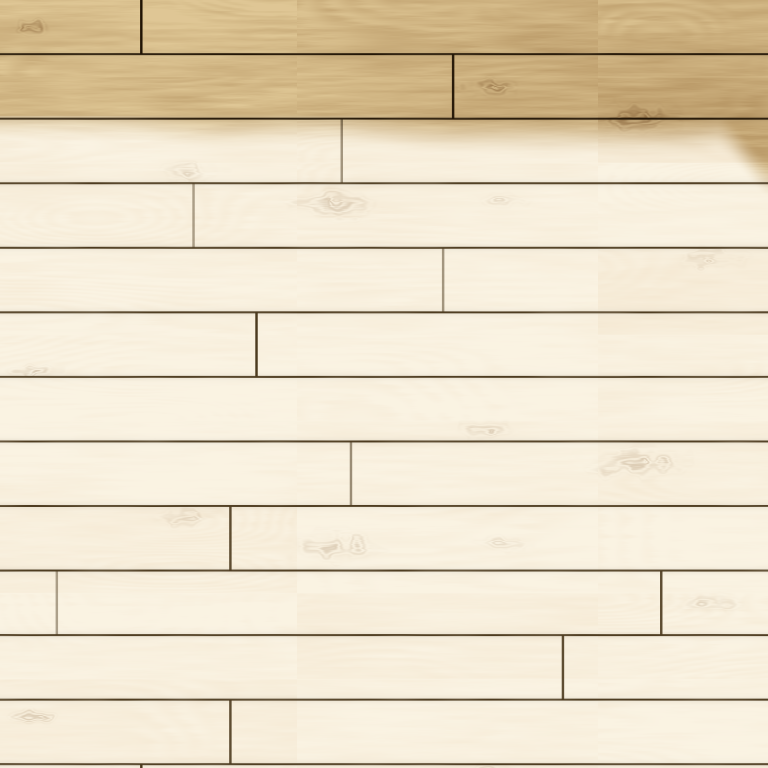
A WebGL 2 fragment shader for this texture:

```glsl
#version 300 es
precision highp float;
// Pale horizontal wood planks with staggered joints, darkening to brown along the top.
uniform vec2 u_resolution;
out vec4 fragColor;

const vec3 CREAM = vec3(0.980, 0.952, 0.888);
const vec3 TINT = vec3(0.940, 0.872, 0.765);
const vec3 TAN = vec3(0.850, 0.750, 0.555);
const vec3 BROWN = vec3(0.735, 0.610, 0.415);
const vec3 KNOT = vec3(0.500, 0.350, 0.190);
const vec3 SEAM = vec3(0.300, 0.230, 0.120);
const vec3 SEAM_DARK = vec3(0.130, 0.080, 0.020);
const float FIRST_SEAM = 0.0705;   // distance of the first seam from the top
const float PLANK = 0.08405;       // plank height
const float SEAM_HALF = 0.0013;
const float JOINT_HALF = 0.0016;
const vec2 PATCH = vec2(0.392, 0.1120); // size of one veneer patch
const vec2 PATCH_START = vec2(-0.005, 0.1003);
const float KNOT_PERIOD = 0.448;   // knots return every four patches

// Joints: plank row, x position, strength
const vec3 JOINTS[13] = vec3[](
  vec3(0, .184, 1), vec3(1, .590, .95), vec3(2, .445, .5), vec3(3, .252, .45),
  vec3(4, .577, .5), vec3(5, .334, 1), vec3(7, .457, .55), vec3(8, .300, .9),
  vec3(9, .074, .45), vec3(9, .861, .9), vec3(10, .733, .9), vec3(11, .300, .9),
  vec3(12, .184, 1));

// Knots: x, distance from the top, length, strength
const vec4 KNOTS[7] = vec4[](
  vec4(.046, .036, .018, .55), vec4(.436, .264, .036, .50), vec4(.830, .155, .036, .55),
  vec4(.243, .224, .026, .40), vec4(.637, .112, .024, .50), vec4(.925, .337, .026, .40),
  vec4(.655, .261, .020, .35));

float hash(vec2 p) {
  return fract(sin(dot(p, vec2(127.1, 311.7))) * 43758.5453);
}

float noise(vec2 p) {
  vec2 i = floor(p), f = fract(p);
  f = f * f * (3.0 - 2.0 * f);
  return mix(mix(hash(i), hash(i + vec2(1, 0)), f.x),
             mix(hash(i + vec2(0, 1)), hash(i + vec2(1, 1)), f.x), f.y);
}

float fbm(vec2 p) {
  float sum = 0.0, gain = 0.5;
  for (int i = 0; i < 4; i++) {
    sum += gain * noise(p);
    p = p * 2.03 + 17.3;
    gain *= 0.5;
  }
  return sum;
}

// Antialiased line of a given half width
float line(float d, float halfWidth, float px) {
  return clamp((halfWidth - abs(d)) / px + 0.5, 0.0, 1.0);
}

void main() {
  vec2 p = gl_FragCoord.xy / u_resolution;
  p.y = 1.0 - p.y;
  float px = 1.0 / min(u_resolution.x, u_resolution.y);

  // Veneer patches, each with its own tint and grain
  vec2 q = (p - PATCH_START) / PATCH;
  vec2 cell = floor(q);
  float seed = hash(cell + 3.7);
  vec2 g = p + seed * vec2(7.0, 13.0);
  float fibre = fbm(g * vec2(14.0, 190.0)) - 0.47;
  float cloud = fbm(g * vec2(5.0, 22.0)) - 0.47;
  float rings = sin(75.0 * noise(g * vec2(4.0, 17.0)) + 4.0 * fibre);
  float figure = rings * smoothstep(0.35, 0.75, noise(g * vec2(6.0, 14.0) + 5.0));

  // Brown band at the top, fading sooner on the left and hanging down at the right edge
  float wobble = 0.014 * (noise(vec2(p.x * 7.0, 2.0)) - 0.5);
  float corner = smoothstep(0.93, 1.01, p.x);
  float fadeStart = 0.136 + 0.012 * smoothstep(0.35, 0.8, p.x) + 0.065 * corner + wobble;
  float burn = 1.0 - smoothstep(fadeStart, fadeStart + 0.055, p.y);
  burn = max(burn, 1.0 - smoothstep(0.150, 0.154, p.y));

  float tint = 0.38 * seed * seed + 0.35 * cloud + 0.35 * fibre + 0.07 * figure + 0.06;
  vec3 pale = mix(CREAM, TINT, clamp(tint, 0.0, 1.0));
  float depth = 0.15 + 0.4 * smoothstep(0.2, 1.0, p.x) + 0.45 * (seed - 0.4)
              + 0.9 * fibre + 0.7 * cloud + 0.12 * figure;
  vec3 color = mix(pale, mix(TAN, BROWN, clamp(depth, -0.2, 1.3)), burn);

  // Faint overlap lines between patches
  float overlap = line((q.y - floor(q.y + 0.5)) * PATCH.y, 0.0008, px);
  color = mix(color, mix(CREAM, TAN, burn), 0.45 * overlap);

  // Knots with rings and a streaked halo
  for (int i = 0; i < 7; i++) {
    vec4 k = KNOTS[i];
    vec2 d = p - k.xy;
    d.y -= KNOT_PERIOD * floor(d.y / KNOT_PERIOD + 0.5);
    d /= vec2(k.z, 0.34 * k.z);
    d += 1.4 * vec2(noise(p * 60.0) - 0.5, noise(p * 80.0 + 9.0) - 0.5);
    float r = length(d);
    float mark = exp(-r * r) * (0.55 + 0.45 * sin(9.0 * r + 10.0 * fibre));
    color = mix(color, KNOT, mark * k.w * mix(0.42, 1.0, burn));
  }

  // Long seams between planks
  float s = (p.y - FIRST_SEAM) / PLANK;
  float row = floor(s) + 1.0;
  float seamDistance = (s - floor(s + 0.5)) * PLANK;
  vec3 seamColor = mix(SEAM, SEAM_DARK, burn);
  float wear = 0.82 + 0.18 * noise(vec2(p.x * 25.0, row * 7.0));
  color *= 1.0 - 0.10 * exp(-abs(seamDistance) / 0.0025);
  color = mix(color, seamColor, wear * line(seamDistance, SEAM_HALF, px));

  // Short upright joints
  for (int i = 0; i < 13; i++) {
    vec3 j = JOINTS[i];
    float inRow = 1.0 - step(0.5, abs(row - j.x));
    color = mix(color, seamColor, inRow * j.z * line(p.x - j.y, JOINT_HALF, px));
  }

  fragColor = vec4(clamp(color, 0.0, 1.0), 1.0);
}
```
